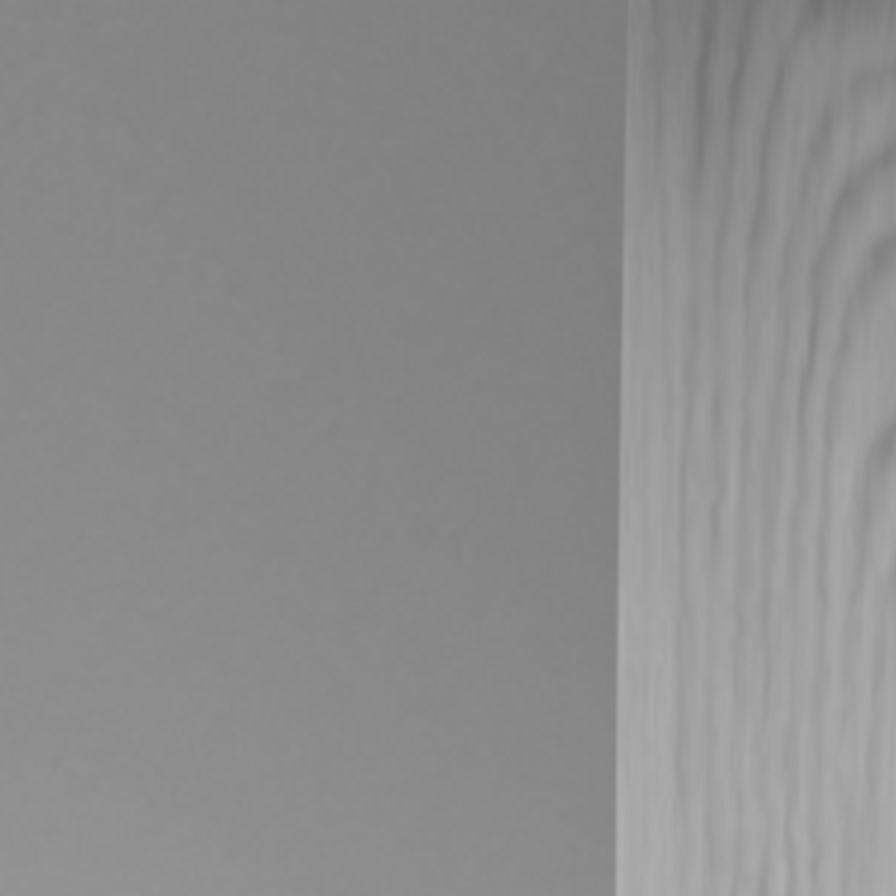
Reproduce this texture procedurally as a Shadertoy shader.

```glsl
// A smooth grey wall meeting a pale plank of wood along a slightly leaning edge.
// The wall is a soft gradient; the plank nests arched growth rings, each a
// hyperbolic curve, over stretched value noise that gives the fine fibres.

const int RING_COUNT = 8;

float hash21(vec2 p) {
    vec3 q = fract(vec3(p.xyx) * 0.1031);
    q += dot(q, q.yzx + 33.33);
    return fract((q.x + q.y) * q.z);
}

// Value noise in -1..1
float noise(vec2 p) {
    vec2 cell = floor(p);
    vec2 f = fract(p);
    f = f * f * (3.0 - 2.0 * f);
    float low = mix(hash21(cell), hash21(cell + vec2(1.0, 0.0)), f.x);
    float high = mix(hash21(cell + vec2(0.0, 1.0)), hash21(cell + 1.0), f.x);
    return 2.0 * mix(low, high, f.y) - 1.0;
}

// Gaussian with separate widths on its left and right side
float skewedBell(float d, float leftWidth, float rightWidth) {
    float t = d / (d < 0.0 ? leftWidth : rightWidth);
    return exp(-t * t);
}

float softSpot(vec2 p, vec2 centre, vec2 size) {
    vec2 q = (p - centre) / size;
    return exp(-dot(q, q));
}

float plankEdge(float y) {
    return 0.6875 + 0.004 * y + 0.0105 * y * y;
}

float wallShade(vec2 p, float edgeDistance) {
    float shade = 0.572 - 0.078 * p.y + 0.031 * p.y * p.y;
    shade -= 0.025 * smoothstep(0.0, 0.7, p.x);
    shade -= 0.010 * exp(edgeDistance / 0.05);
    return shade + 0.004 * noise(p * 150.0) + 0.003 * noise(p * 67.0);
}

// Darkness of one ring that rises from its foot and arches to the right border
float ringDarkness(vec2 p, float index) {
    float bend = 0.072;
    float foot = 0.746 + 0.0312 * index;
    float crowding = exp(-(index - 4.8) * (index - 4.8));
    float apex = 1.345 - 0.1406 * index + 0.094 * crowding;
    float reach = 1.0 - foot;
    float drop = (apex - p.y) / bend;
    float fall = 1.0 / (1.0 + max(drop, 0.0));
    float x = foot + reach * (fall + max(-drop, 0.0));
    float slope = reach / bend * fall * fall;
    float d = (p.x - x) / sqrt(1.0 + slope * slope);
    float arch = smoothstep(0.05, 0.8, fall);
    float line = skewedBell(d, 0.007 + 0.007 * arch, 0.010 + 0.014 * arch);
    float patchy = 0.8 + 0.35 * noise(vec2(index * 7.3, p.y * 7.0));
    patchy += 0.25 * noise(vec2(p.x * 90.0, p.y * 24.0));
    return line * patchy * mix(0.024, 0.082, sqrt(fall));
}

float woodShade(vec2 p, float edgeDistance) {
    // Base light falls off toward the top
    float shade = 0.663 - 0.060 * p.y - 0.068 * p.y * p.y;
    shade -= 0.040 * softSpot(p, vec2(0.79, 1.05), vec2(0.08, 0.28));
    shade -= 0.06 * softSpot(p, vec2(0.96, 1.01), vec2(0.07, 0.05));
    shade += 0.022 * softSpot(p, vec2(0.96, 0.45), vec2(0.05, 0.18));

    // Growth rings with a slight wobble
    vec2 warped = p;
    warped.x += 0.004 * noise(p * vec2(20.0, 13.0));
    warped += 0.003 * vec2(noise(p * vec2(50.0, 40.0)), noise(p * 47.0 + 9.0));
    for (int i = 0; i < RING_COUNT; i++) {
        shade -= ringDarkness(warped, float(i));
    }

    // Near-straight seam close to the plank edge
    float seamX = 0.750 - 0.016 * smoothstep(0.4, 0.9, p.y);
    shade -= 0.045 * p.y * p.y * skewedBell(warped.x - seamX, 0.007, 0.009);

    // Fibres lean right toward the top
    float lean = p.x - 0.07 * p.y * p.y * smoothstep(0.7, 1.0, p.x);
    shade += 0.009 * noise(vec2(lean * 75.0, p.y * 4.5));
    shade += 0.011 * noise(vec2(lean * 150.0, p.y * 13.0));
    shade += 0.007 * noise(p * vec2(190.0, 60.0));

    // Light catching the cut edge
    return shade + 0.022 * exp(-edgeDistance / 0.007);
}

void mainImage(out vec4 fragColor, in vec2 fragCoord) {
    vec2 p = fragCoord / iResolution.xy;
    float edgeDistance = p.x - plankEdge(p.y);
    float softness = max(0.004, 1.0 / iResolution.x);
    float plankMask = smoothstep(-softness, softness, edgeDistance);
    float wall = wallShade(p, min(edgeDistance, 0.0));
    float wood = woodShade(p, max(edgeDistance, 0.0));
    fragColor = vec4(vec3(mix(wall, wood, plankMask)), 1.0);
}
```
